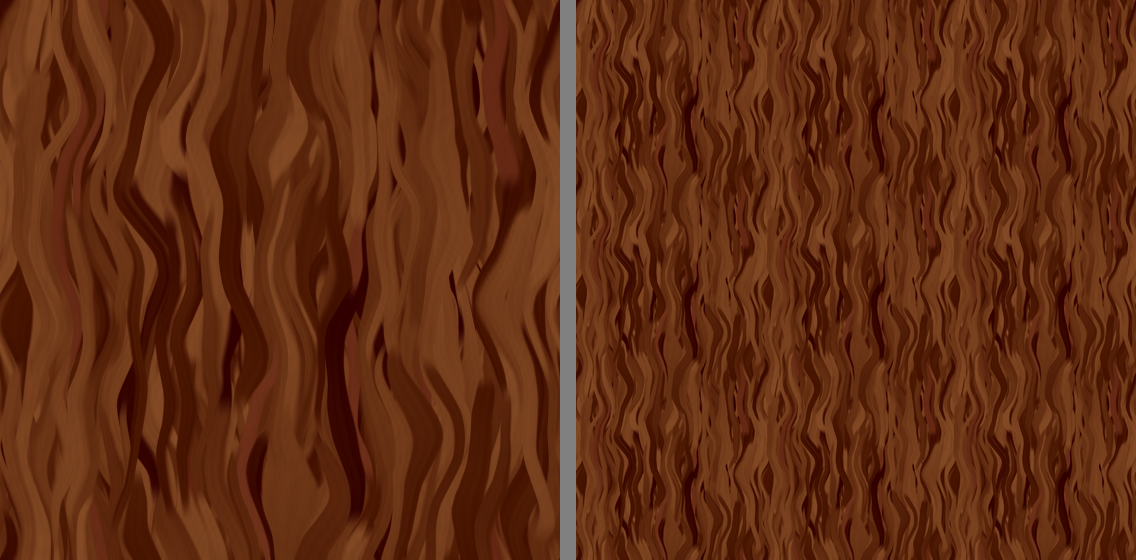
Left, the tile; right, the same tile 3 across and 3 down.
A WebGL 2 fragment shader for this texture:

```glsl
#version 300 es
precision highp float;

uniform vec2 u_resolution;
out vec4 fragColor;

#define TAU 6.2831853
#define LAYERS 11
#define COLUMNS 13.0
#define ROWS 2.0
#define FLOW 1.0
#define MEANDER 0.008
#define MIN_WIDTH 0.011
#define MAX_WIDTH 0.027
#define SHARP_EDGE 0.0017
#define SOFT_EDGE 0.006
#define TONE_SKEW 0.58
#define RED_SHARE 0.07

// Four random values from a wrapped cell and its layer
vec4 hash4(vec3 cell) {
    vec4 h = fract(cell.xyzx * vec4(0.1031, 0.1030, 0.0973, 0.1099) + 0.137);
    h += dot(h, h.wzxy + 33.33);
    return fract((h.xxyz + h.yzzw) * h.zywx);
}

// Sine with straighter flanks and tighter bends
float bend(float turns) {
    return asin(0.93 * sin(TAU * turns)) / 1.19;
}

// Sideways drift of the grain; whole frequencies keep it periodic
float grainFlow(vec2 p, float phase) {
    float sway = 0.25 * sin(TAU * 2.0 * p.x);
    return FLOW * (0.019 * bend(2.0 * p.y + p.x + sway + phase)
                 + 0.013 * bend(3.0 * p.y - 2.0 * p.x + 0.3 - phase)
                 + 0.006 * bend(5.0 * p.y + 3.0 * p.x + 0.7 + phase));
}

// Brown ramp from deep maroon to light wood
vec3 barkColor(float tone) {
    return vec3(0.19 + 0.30 * tone, 0.27 * tone, 0.186 * max(tone - 0.3, 0.0));
}

// Coverage of one tapered brush stroke; across and along run from -1 to 1 inside
float strokeMask(vec2 offset, float halfWidth, float along, float softness) {
    float taper = sqrt(max(1.0 - pow(abs(along), 2.6), 0.0));
    float width = halfWidth * taper;
    float side = smoothstep(-halfWidth, halfWidth, offset.x);
    float edge = mix(SHARP_EDGE, SHARP_EDGE + SOFT_EDGE * softness, side);
    float body = smoothstep(edge, -edge, abs(offset.x) - width);
    return body * smoothstep(1.0, 0.82, abs(along));
}

// Paints the strokes of one layer over the given colour
vec3 paintLayer(vec3 color, vec2 uv, float layer) {
    vec2 p = uv;
    p.x += grainFlow(uv, 0.07 * layer);
    float columns = COLUMNS + mod(layer * 5.0, 4.0);
    float firstColumn = floor(p.x * columns);

    for (float i = -1.0; i <= 1.0; i++) {
        float column = firstColumn + i;
        float wrappedColumn = mod(column, columns);
        float shift = hash4(vec3(wrappedColumn, 9.0, layer)).x;
        float firstRow = floor(p.y * ROWS + shift);

        for (float j = -1.0; j <= 1.0; j++) {
            float row = firstRow + j;
            vec3 cell = vec3(wrappedColumn, mod(row, ROWS), layer);
            vec4 place = hash4(cell + 3.0);
            vec4 look = hash4(cell + 47.0);
            vec4 detail = hash4(cell + 91.0);

            // Position and size
            vec2 center = vec2(column + 0.5, row + 0.5 - shift);
            center += (place.xy - 0.5) * vec2(0.7, 0.4);
            vec2 offset = p - center / vec2(columns, ROWS);
            float halfLength = mix(0.36, 0.64, place.z) / ROWS;
            float along = offset.y / halfLength;
            offset.x += MEANDER * sin(along * 3.2 + TAU * detail.x);
            offset.x += 0.012 * (detail.y - 0.5) * along;
            float halfWidth = mix(MIN_WIDTH, MAX_WIDTH, place.w * place.w);
            offset.x *= sign(detail.z - 0.5);

            // Tone, with a shaded flank and slow change along the stroke
            float tone = mix(-0.08, 1.06, pow(look.x, TONE_SKEW));
            float across = offset.x / halfWidth;
            tone -= 0.12 * look.y * smoothstep(0.25, 0.45, across);
            tone += 0.06 * sin(along * 2.5 + TAU * look.z);
            tone += 0.015 * sin(across * 9.0 + TAU * detail.w);
            vec3 paint = barkColor(clamp(tone, 0.0, 1.06));
            float red = step(look.w, RED_SHARE) * smoothstep(0.3, 0.6, tone);
            paint = mix(paint, vec3(0.40, 0.15, 0.08), 0.7 * red);

            color = mix(color, paint, strokeMask(offset, halfWidth, along, detail.y));
        }
    }
    return color;
}

void main() {
    vec2 uv = gl_FragCoord.xy / u_resolution;
    vec3 color = barkColor(0.4);
    for (int layer = 0; layer < LAYERS; layer++) {
        color = paintLayer(color, uv, float(layer));
    }

    // Faint bristle streaks following the grain
    float grain = uv.x + grainFlow(uv, 0.3);
    float streak = sin(TAU * (47.0 * grain + bend(2.0 * uv.y)))
                 * sin(TAU * (29.0 * grain - bend(3.0 * uv.y)));
    fragColor = vec4(color * (1.0 + 0.02 * streak), 1.0);
}
```
